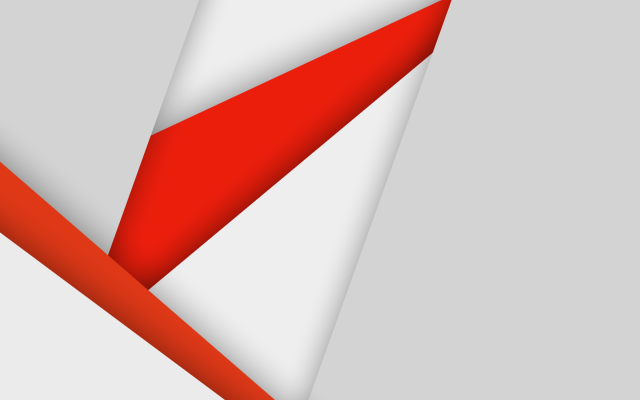
Reproduce this background procedurally as a Shadertoy shader.

```glsl
// Signed distance to the line a-b, positive on its left side
float lineDistance(vec2 p, vec2 a, vec2 b) {
    vec2 dir = normalize(b - a);
    return dot(p - a, vec2(-dir.y, dir.x));
}

// Lays a sheet over the colour below, with a soft shadow outside its edge
vec3 addSheet(vec3 below, vec3 sheet, float outside, float strength, float reach) {
    float fade = clamp(1.0 - max(outside, 0.0) / reach, 0.0, 1.0);
    vec3 shaded = below * (1.0 - strength * fade * fade);
    float soft = 0.7 / iResolution.y;
    return mix(sheet, shaded, smoothstep(-soft, soft, outside));
}

void mainImage(out vec4 fragColor, in vec2 fragCoord) {
    vec2 p = fragCoord / iResolution.y;
    vec3 white = vec3(0.933);
    vec3 gray = vec3(0.828);
    vec3 red = vec3(0.922, 0.118, 0.047);
    vec3 orange = vec3(0.870, 0.220, 0.092);

    // Slanted band: white, red and white sheets
    float redTop = lineDistance(p, vec2(0.375, 0.660), vec2(1.104, 1.0));
    float redBottom = lineDistance(p, vec2(0.371, 0.275), vec2(1.083, 0.869));
    vec3 color = addSheet(white, red, redTop, 0.24, 0.10);
    color = addSheet(color, white, redBottom, 0.30, 0.09);

    // Gray sheets on both sides of the band
    float bandLeft = -lineDistance(p, vec2(0.271, 0.365), vec2(0.498, 1.0));
    float bandRight = lineDistance(p, vec2(0.771, 0.0), vec2(1.129, 1.0));
    color = addSheet(color, gray, bandLeft, 0.20, 0.08);
    color = addSheet(color, gray, bandRight, 0.20, 0.08);

    // Orange strip and white corner
    float stripTop = lineDistance(p, vec2(0.0, 0.596), vec2(0.6875, 0.0));
    float stripBottom = lineDistance(p, vec2(0.0, 0.419), vec2(0.5625, 0.0));
    color = addSheet(color, orange, stripTop, 0.22, 0.10);
    color = addSheet(color, vec3(0.922), stripBottom, 0.24, 0.10);

    fragColor = vec4(color, 1.0);
}
```
